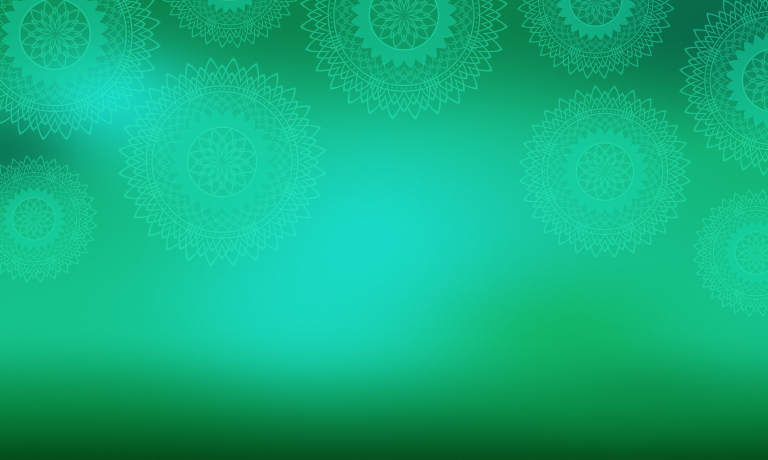
This background is drawn by a WebGL 1 fragment shader. Its source:

```glsl
precision highp float;
// Green and cyan blurred backdrop with nine pale lace medallions around the top.
// The backdrop is a vertical gradient with soft elliptical glows mixed in;
// each medallion is built from polar repeats of petals, rings, beads and fans.

uniform vec2 u_resolution;

const float ASPECT = 1.677;
const float TAU = 6.2831853;
const int MEDALLIONS = 9;
const float LINE_WIDTH = 0.0055;    // half width, in medallion radii
const float LINE_ALPHA = 0.55;
const float FILL_ALPHA = 0.55;
const float GRAIN = 0.006;
const vec3 LACE = vec3(0.17, 0.94, 0.76);
const vec3 FILL = vec3(0.09, 0.85, 0.68);
const vec3 FOREST = vec3(0.01, 0.27, 0.08);
const vec3 LEAF = vec3(0.03, 0.52, 0.25);
const vec3 JADE = vec3(0.08, 0.76, 0.54);
const vec3 EMERALD = vec3(0.07, 0.71, 0.46);
const vec3 PINE = vec3(0.04, 0.51, 0.29);
const vec3 DEEP_TEAL = vec3(0.03, 0.40, 0.29);
const vec3 CYAN = vec3(0.10, 0.86, 0.79);
const vec3 MINT = vec3(0.10, 0.77, 0.62);
const vec3 GRASS = vec3(0.06, 0.70, 0.36);

float hash(vec2 p) {
  vec3 q = fract(vec3(p.xyx) * 0.1031);
  q += dot(q, q.yzx + 33.33);
  return fract((q.x + q.y) * q.z);
}

vec3 glow(vec3 base, vec2 p, vec2 centre, vec2 size, vec3 tint, float strength) {
  vec2 q = (p - centre) / size;
  return mix(base, tint, strength * exp(-dot(q, q)));
}

vec3 backdrop(vec2 p) {
  vec3 c = mix(FOREST, LEAF, smoothstep(-0.04, 0.14, p.y));
  c = mix(c, JADE, smoothstep(0.08, 0.29, p.y));
  c = mix(c, EMERALD, smoothstep(0.32, 0.62, p.y));
  c = mix(c, PINE, smoothstep(0.64, 0.96, p.y));
  c = glow(c, p, vec2(1.10, 0.52), vec2(0.36, 0.22), MINT, 0.75);
  c = glow(c, p, vec2(0.79, 0.48), vec2(0.33, 0.25), CYAN, 0.95);
  c = glow(c, p, vec2(0.64, 0.33), vec2(0.26, 0.15), CYAN, 0.60);
  c = glow(c, p, vec2(0.42, 0.66), vec2(0.24, 0.17), MINT, 0.55);
  c = glow(c, p, vec2(0.23, 0.78), vec2(0.20, 0.12), CYAN, 0.95);
  c = glow(c, p, vec2(0.00, 0.67), vec2(0.17, 0.10), DEEP_TEAL, 0.75);
  c = glow(c, p, vec2(1.55, 0.96), vec2(0.30, 0.17), DEEP_TEAL, 0.85);
  c = glow(c, p, vec2(1.24, 0.27), vec2(0.25, 0.13), GRASS, 0.75);
  c = glow(c, p, vec2(1.42, 0.14), vec2(0.32, 0.10), LEAF, 0.45);
  return glow(c, p, vec2(1.66, 0.33), vec2(0.20, 0.14), JADE, 0.60);
}

// Centre in xy and radius in z, in canvas heights.
vec3 placement(int i) {
  if (i == 0) return vec3(0.120, 0.926, 0.229);
  if (i == 1) return vec3(0.502, 1.050, 0.153);
  if (i == 2) return vec3(0.882, 0.967, 0.225);
  if (i == 3) return vec3(1.301, 1.000, 0.170);
  if (i == 4) return vec3(1.690, 0.825, 0.205);
  if (i == 5) return vec3(0.485, 0.648, 0.225);
  if (i == 6) return vec3(1.321, 0.627, 0.186);
  if (i == 7) return vec3(0.074, 0.524, 0.137);
  return vec3(1.651, 0.450, 0.137);
}

float stroke(float d, float aa) {
  return 1.0 - smoothstep(LINE_WIDTH - aa, LINE_WIDTH + aa, abs(d));
}

// Approximate signed distance to a crown of pointed petals.
float petals(vec2 polar, float count, float shift, float inner, float outer) {
  float t = 2.0 * abs(fract(polar.y * count + shift) - 0.5);
  float edge = mix(outer, inner, pow(t, 1.3));
  float slope = 2.0 * count * (outer - inner) / (TAU * max(polar.x, 0.05));
  return (polar.x - edge) / sqrt(1.0 + slope * slope);
}

// Returns line coverage in x and fill coverage in y.
vec2 medallion(vec2 q, float aa) {
  vec2 polar = vec2(length(q), atan(q.y, q.x) / TAU + 0.5);
  float r = polar.x;
  float lines = 0.0;
  // Outer petals, toothed bands and the central rosette
  for (int k = 0; k < 3; k++) {
    float f = float(k);
    float shift = 0.5 * mod(f, 2.0);
    lines = max(lines, stroke(petals(polar, 28.0, shift, 0.80 - 0.04 * f, 1.0 - 0.07 * f), aa));
    lines = max(lines, 0.6 * stroke(petals(polar, 32.0, shift, 0.50 + 0.04 * f, 0.58 + 0.04 * f), aa));
    lines = max(lines, 0.8 * stroke(petals(polar, 12.0, shift, 0.05 + 0.07 * f, 0.18 + 0.07 * f), aa));
  }
  // Double ring with beads, and the inner ring
  lines = max(lines, max(stroke(r - 0.735, aa), stroke(r - 0.68, aa)));
  lines = max(lines, 0.8 * stroke(r - 0.335, aa));
  vec2 bead = vec2(r - 0.707, (fract(polar.y * 96.0) - 0.5) * TAU * r / 96.0);
  lines = max(lines, 0.6 * (1.0 - smoothstep(0.011 - aa, 0.011 + aa, length(bead))));
  // Eight fans of short ribs across the ring
  float turn = (fract(polar.y * 8.0) - 0.5) * TAU / 8.0;
  float rib = (fract(turn / 0.045 + 0.5) - 0.5) * 0.045 * r;
  float fan = step(abs(turn), 0.11) * smoothstep(0.64, 0.66, r) * (1.0 - smoothstep(0.77, 0.79, r));
  lines = max(lines, fan * stroke(rib, aa));
  // Translucent scalloped body with a clearer centre
  float body = 1.0 - smoothstep(-aa, aa, petals(polar, 24.0, 0.0, 0.44, 0.52));
  float centre = 1.0 - smoothstep(0.33 - aa, 0.33 + aa, r);
  float veil = 1.0 - smoothstep(0.68 - aa, 0.68 + aa, r);
  return vec2(lines, max(body * (1.0 - 0.65 * centre), 0.22 * veil));
}

void main() {
  vec2 p = gl_FragCoord.xy / u_resolution * vec2(ASPECT, 1.0);
  vec3 colour = backdrop(p);
  for (int i = 0; i < MEDALLIONS; i++) {
    vec3 place = placement(i);
    vec2 q = (p - place.xy) / place.z;
    if (dot(q, q) < 1.1) {
      vec2 cover = medallion(q, 0.8 / (u_resolution.y * place.z));
      colour = mix(colour, FILL, FILL_ALPHA * cover.y);
      colour = mix(colour, LACE, LINE_ALPHA * cover.x);
    }
  }
  colour += GRAIN * (hash(floor(p * 306.0)) - 0.5);
  gl_FragColor = vec4(colour, 1.0);
}
```
